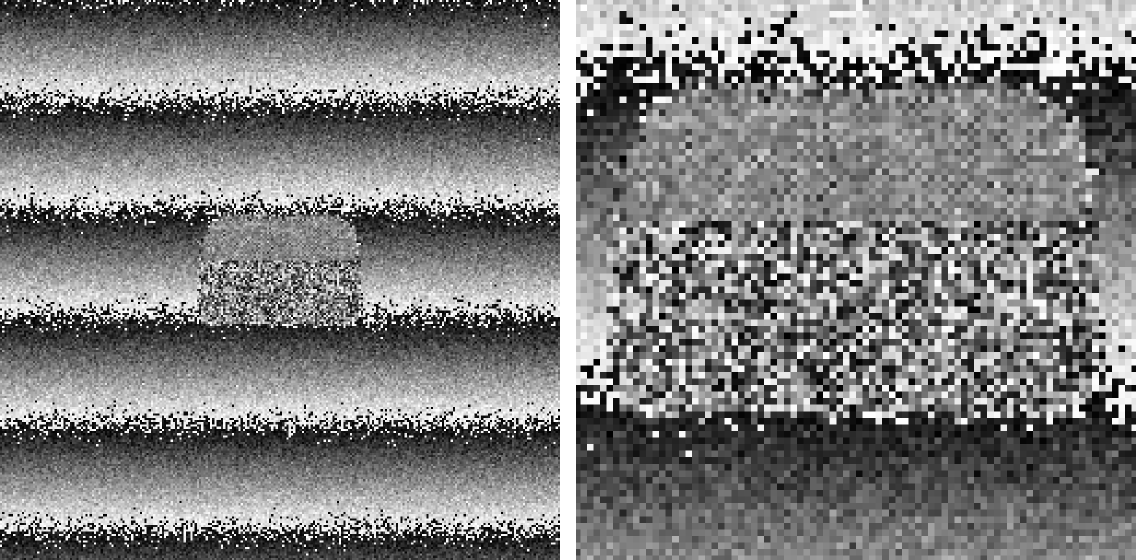
Left: the whole. Right: its middle third, enlarged.
A WebGL 1 fragment shader for this pattern:

```glsl
precision highp float;

uniform vec2 u_resolution;

const float GRAIN_CELLS = 256.0;     // grain cells across the canvas
const float BAND_PERIOD = 0.1918;    // height of one ramp
const float BAND_START = 0.1797;     // first wrap, measured from the top
const float BAND_NOISE = 0.085;      // deviation of the phase noise

const vec2 PATCH_CENTER = vec2(0.5, 0.519);
const vec2 PATCH_HALF = vec2(0.144, 0.099);
const float TOP_RADIUS = 0.06;
const float BOTTOM_RADIUS = 0.015;
const float PATCH_SPLIT = 0.536;     // calm grain above, full static below
const float EDGE_JITTER = 0.010;
const float RIM_WIDTH = 0.009;
const float CALM_LEVEL = 0.53;
const float CALM_NOISE = 0.10;
const float RIM_LEVEL = 0.43;
const float RIM_NOISE = 0.23;
const float WEAVE = 0.045;           // alternating cell contrast

const float TAU = 6.28318;

float hash(vec2 cell, float seed) {
  vec3 p = fract(vec3(cell.xyx + seed * 17.31) * vec3(0.1031, 0.1030, 0.0973));
  p += dot(p, p.yzx + 33.33);
  return fract((p.x + p.y) * p.z);
}

// Normally distributed noise with unit deviation
float gaussian(vec2 cell) {
  float radius = sqrt(-2.0 * log(max(hash(cell, 1.0), 0.0001)));
  return radius * cos(TAU * hash(cell, 2.0));
}

float roundedBox(vec2 p, vec2 halfSize, float radius) {
  vec2 q = abs(p) - halfSize + radius;
  return length(max(q, 0.0)) + min(max(q.x, q.y), 0.0) - radius;
}

float patchDistance(vec2 p) {
  vec2 q = p - PATCH_CENTER;
  return roundedBox(q, PATCH_HALF, q.y > 0.0 ? TOP_RADIUS : BOTTOM_RADIUS);
}

// Sawtooth ramp, brightening downward and wrapping with its noise
float bandShade(float y, float noise) {
  float phase = (1.0 - y - BAND_START) / BAND_PERIOD;
  return fract(phase + BAND_NOISE * noise);
}

float patchShade(vec2 cell, vec2 p, float distanceToEdge, float noise) {
  if (p.y < PATCH_SPLIT) return hash(cell, 4.0);
  if (distanceToEdge > -RIM_WIDTH) return fract(RIM_LEVEL + RIM_NOISE * noise);
  float checker = mod(cell.x + cell.y, 2.0) * 2.0 - 1.0;
  return clamp(CALM_LEVEL + WEAVE * checker + CALM_NOISE * noise, 0.0, 1.0);
}

float shade(vec2 uv) {
  vec2 cell = floor(uv * GRAIN_CELLS);
  vec2 p = (cell + 0.5) / GRAIN_CELLS;
  float noise = gaussian(cell);
  float d = patchDistance(p) + EDGE_JITTER * (hash(cell, 3.0) - 0.5);
  return d < 0.0 ? patchShade(cell, p, d, noise) : bandShade(p.y, noise);
}

void main() {
  // Four samples per pixel smooth the cell edges at any size
  float sum = 0.0;
  for (int i = 0; i < 2; i++) {
    for (int j = 0; j < 2; j++) {
      vec2 offset = vec2(float(i), float(j)) * 0.5 - 0.25;
      sum += shade((gl_FragCoord.xy + offset) / u_resolution);
    }
  }
  gl_FragColor = vec4(vec3(sum * 0.25), 1.0);
}
```
